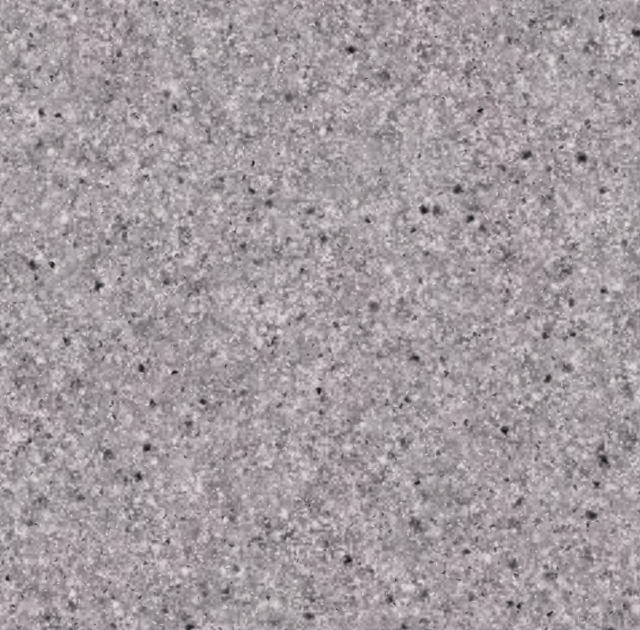
This texture is drawn by a Shadertoy shader. Its source:

```glsl
// Fine-grained grey-mauve granite with scattered dark and pale mineral flecks.

#define STONE_COLOR vec3(0.640, 0.609, 0.626)
#define DARK_COLOR  vec3(0.070, 0.060, 0.080)
#define PALE_COLOR  vec3(0.940, 0.915, 0.925)
#define PINK_TINT   vec3(0.008, -0.006, 0.000)
#define GRAIN_SCALE 235.0
#define FINE_GRAIN  0.215
#define MID_GRAIN   0.170
#define CLUMPING    0.085
#define MOTTLING    0.060
#define WOBBLE      0.0050

// Three random values per lattice point, each 0 to 1.
vec3 hash3(vec2 cell) {
    vec3 h = fract(cell.xyx * vec3(0.1031, 0.1030, 0.0973));
    h += dot(h, h.yxz + 33.33);
    return fract((h.xxy + h.yzz) * h.zyx);
}

// Smooth value noise, 0 to 1.
float valueNoise(vec2 p) {
    vec2 cell = floor(p);
    vec2 f = fract(p);
    f = f * f * (3.0 - 2.0 * f);
    float low = mix(hash3(cell).x, hash3(cell + vec2(1, 0)).x, f.x);
    float high = mix(hash3(cell + vec2(0, 1)).x, hash3(cell + vec2(1, 1)).x, f.x);
    return mix(low, high, f.y);
}

mat2 rotation(float angle) {
    float c = cos(angle), s = sin(angle);
    return mat2(c, s, -s, c);
}

// Coverage of jittered, soft-edged, nearly round flecks.
// radii: smallest and largest; strengths: faintest and strongest.
float flecks(vec2 p, float cells, float density, vec2 radii, vec2 strengths, float seed) {
    vec2 home = floor(p * cells);
    float cover = 0.0;
    for (int y = -1; y <= 1; y++)
    for (int x = -1; x <= 1; x++) {
        vec2 cell = home + vec2(x, y);
        vec3 place = hash3(cell + seed);
        vec3 form = hash3(cell + seed + 271.0);
        if (place.z > density) continue;
        vec2 offset = rotation(form.x * 6.2832) * (p - (cell + place.xy) / cells);
        float stretch = mix(1.0, 1.2, form.y);
        float dist = length(offset * vec2(stretch, 1.0 / stretch));
        float radius = mix(radii.x, radii.y, form.z * form.z);
        float strength = mix(strengths.x, strengths.y, fract(form.y * 7.0 + form.z));
        cover = max(cover, strength * (1.0 - smoothstep(0.1 * radius, 1.5 * radius, dist)));
    }
    return cover;
}

void mainImage(out vec4 fragColor, in vec2 fragCoord) {
    vec2 p = fragCoord / iResolution.y;

    // Crystalline ground: two grain sizes, livelier in some spots than others
    float fine = valueNoise(p * GRAIN_SCALE + 17.0) - 0.5;
    float mid = valueNoise(rotation(0.6) * p * GRAIN_SCALE * 0.52 + 300.0) - 0.5;
    float clump = valueNoise(rotation(0.3) * p * 62.0 + 210.0) - 0.5;
    float mottle = valueNoise(rotation(1.1) * p * 26.0 + 90.0) - 0.5;
    float patches = valueNoise(rotation(0.8) * p * 9.0 + 50.0);
    float liveliness = mix(0.55, 1.45, valueNoise(rotation(0.9) * p * 48.0 + 160.0));
    vec3 color = STONE_COLOR + liveliness * (FINE_GRAIN * fine + MID_GRAIN * mid);
    color += CLUMPING * clump + MOTTLING * (mottle + 0.4 * (0.5 - patches));
    color += PINK_TINT * (patches - 0.5 + mottle);

    // Irregular fleck outlines
    vec2 warp = vec2(valueNoise(p * 170.0 + 7.0), valueNoise(p * 170.0 + 133.0)) - 0.5;
    vec2 q = p + WOBBLE * warp;

    // Pale flecks, broad then tiny
    float pale = flecks(q, 60.0, 0.24, vec2(0.0030, 0.0080), vec2(0.25, 0.80), 11.0);
    pale = max(pale, flecks(q, 115.0, 0.20, vec2(0.0022, 0.0038), vec2(0.25, 0.70), 401.0));
    color = mix(color, PALE_COLOR, pale);

    // Broken grey smudges
    float smudge = flecks(q, 34.0, 0.20, vec2(0.0070, 0.0150), vec2(0.12, 0.36), 83.0);
    color = mix(color, DARK_COLOR, smudge * clamp(0.75 - 1.5 * mid - fine, 0.0, 1.6));

    // Dark flecks: small ones gather in patches, large ones stand alone
    float gather = smoothstep(0.2, 0.8, patches);
    float dark = flecks(q, 75.0, mix(0.07, 0.20, gather), vec2(0.0026, 0.0048), vec2(0.15, 0.60), 23.0);
    dark = max(dark, flecks(q, 28.0, 0.15, vec2(0.0045, 0.0088), vec2(0.50, 1.00), 57.0));
    color = mix(color, DARK_COLOR, dark);

    fragColor = vec4(clamp(color, 0.0, 1.0), 1.0);
}
```
